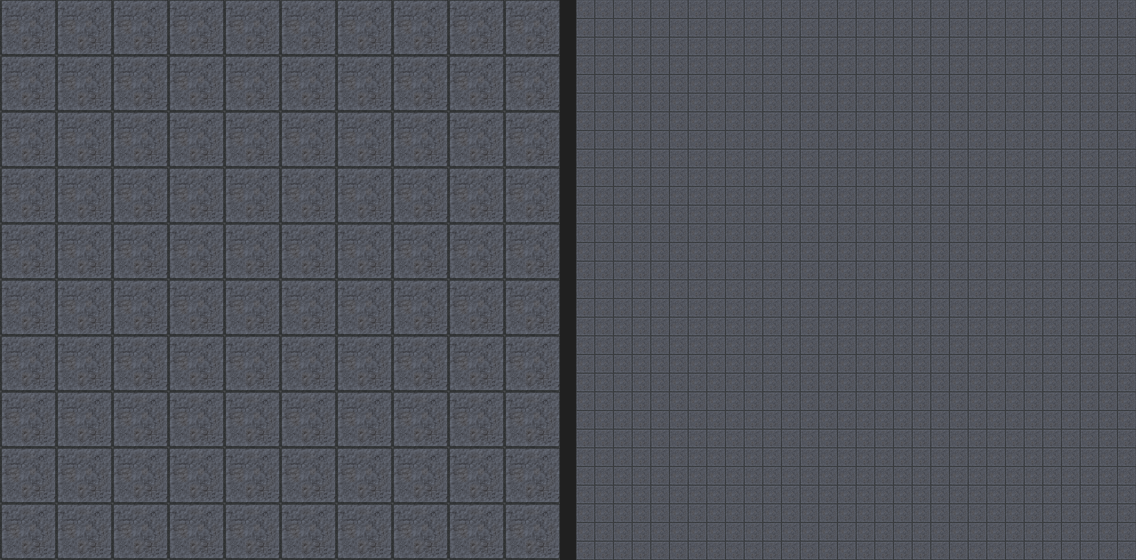
Left, the tile; right, the same tile 3 across and 3 down.
Give the GLSL for this texture, as a Shadertoy shader.

```glsl
// Ten by ten square slate-grey paving tiles with pitted, grainy faces and dark joints.

float hash(vec2 p) {
    return fract(sin(dot(p, vec2(127.1, 311.7))) * 43758.5453);
}

// Value noise with n cells per tile, wrapping at the tile border
float noise(vec2 t, float n) {
    vec2 p = t * n;
    vec2 i = floor(p), f = fract(p);
    f = f * f * (3.0 - 2.0 * f);
    vec2 a = mod(i, n) + n, b = mod(i + 1.0, n) + n;
    return mix(mix(hash(a), hash(vec2(b.x, a.y)), f.x),
               mix(hash(vec2(a.x, b.y)), hash(b), f.x), f.y);
}

float stoneHeight(vec2 t) {
    return 0.25 * noise(t, 11.0) + 0.4 * noise(t, 23.0) + 0.35 * noise(t, 37.0);
}

// Signed distance to a rounded tile face, negative inside
float tileDistance(vec2 t) {
    float radius = 0.02;
    vec2 q = abs(t - 0.5) - 0.476 + radius;
    return length(max(q, 0.0)) + min(max(q.x, q.y), 0.0) - radius;
}

void mainImage(out vec4 fragColor, in vec2 fragCoord) {
    // Joints sit slightly right of and above the cell borders
    vec2 t = fract(fragCoord / iResolution.xy * 10.0 - vec2(0.010, 0.011));
    float pixel = 10.0 / iResolution.y;
    float d = tileDistance(t);

    // Rough face, lit from the upper left
    float height = stoneHeight(t);
    float relief = height - stoneHeight(t + vec2(-0.018, 0.018));
    float grain = noise(t, 49.0) - 0.5;
    float tone = 0.56 + 0.5 * (height - 0.5) + 0.85 * relief + 0.4 * grain;

    // Short curved cracks gathered in patches
    float crack = 1.0 - smoothstep(0.02, 0.13, abs(noise(t, 15.0) - 0.5));
    tone -= 0.42 * crack * smoothstep(0.5, 0.75, noise(t, 9.0));

    // Soft bright rim along the worn edge
    float rim = smoothstep(-0.075, -0.035, d);
    tone += 0.14 * rim;
    vec3 face = mix(vec3(0.25, 0.255, 0.28), vec3(0.39, 0.41, 0.455), clamp(tone, -0.3, 1.3));

    // Faint brown stains towards the middle
    float stain = smoothstep(0.5, 0.8, noise(t, 7.0)) * (1.0 - smoothstep(0.2, 0.5, length(t - 0.5)));
    face += stain * vec3(0.012, 0.0, -0.016);

    // Dark joint with a paler speck where joints cross
    vec2 toJoint = abs(fract(t + 0.5) - 0.5);
    vec3 joint = vec3(0.195, 0.205, 0.21) + 0.05 * grain;
    joint += 0.09 * (1.0 - smoothstep(0.0, 0.035, length(toJoint)));

    float edge = max(0.7 * pixel, 0.012);
    fragColor = vec4(mix(face, joint, smoothstep(-edge, edge, d)), 1.0);
}
```
